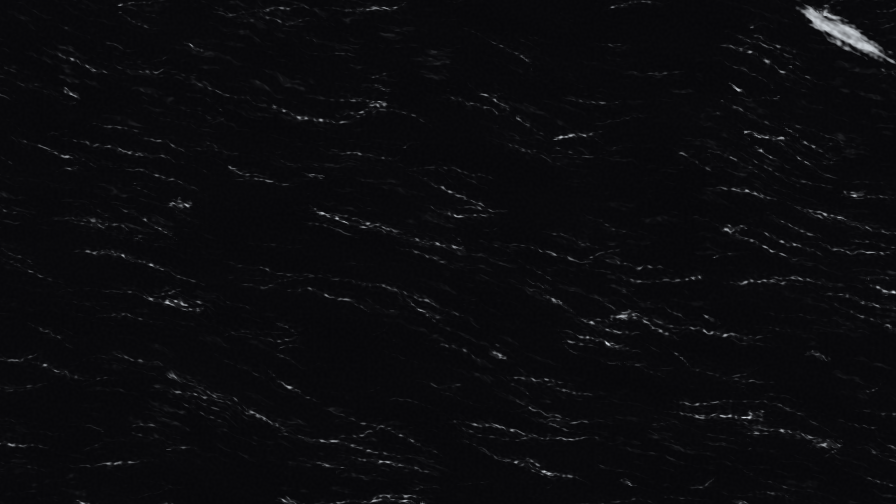
This texture is drawn by a WebGL 2 fragment shader. Its source:

```glsl
#version 300 es
precision highp float;

uniform vec2 u_resolution;
out vec4 fragColor;

vec2 hash2(vec2 c) {
  vec3 v = fract(c.xyx * vec3(0.1031, 0.1030, 0.0973));
  v += dot(v, v.yzx + 33.33);
  return fract((v.xx + v.yz) * v.zy);
}

float cornerRamp(vec2 cell, vec2 offset) {
  float angle = 6.2832 * hash2(cell).x;
  return dot(vec2(cos(angle), sin(angle)), offset);
}

// Gradient noise, roughly -1 to 1
float noise(vec2 p) {
  vec2 c = floor(p), f = p - c;
  vec2 u = f * f * f * (f * (f * 6.0 - 15.0) + 10.0);
  vec2 e = vec2(1.0, 0.0);
  float low = mix(cornerRamp(c, f), cornerRamp(c + e.xy, f - e.xy), u.x);
  float high = mix(cornerRamp(c + e.yx, f - e.yx), cornerRamp(c + e.xx, f - e.xx), u.x);
  return 1.4 * mix(low, high, u.y);
}

// Coordinates that follow the falling grain of the stone
vec2 flowCoords(vec2 p) {
  float bend = 0.05 * noise(p * 2.5 + 4.7) + 0.006 * noise(p * 17.0) + 0.003 * noise(p * 50.0);
  return vec2(p.x, p.y + 0.22 * p.x + bend) + 20.0;
}

// Thin crumbling veins along the zero lines of stretched noise
float veins(vec2 q, float grain) {
  float pixel = 1.0 / u_resolution.y;
  float light = 0.0;
  for (int i = 0; i < 6; i++) {
    float k = float(i);
    float n = noise(q * vec2(1.3, 6.0) * (1.0 + 0.5 * k) + 17.3 * k);
    vec2 slope = vec2(dFdx(n), dFdy(n)) / pixel;
    float steepness = length(slope);
    float dist = abs(n) / max(steepness, 1.0);
    // Keep only the runs that lie along the grain
    float along = smoothstep(0.6, 0.92, abs(slope.y) / max(steepness, 0.01));
    float presence = along * smoothstep(0.12, 0.85, noise(q * vec2(4.5, 11.0) + 31.7 * k + 5.0));
    float line = 1.0 - smoothstep(0.0, 0.0005 + 0.003 * presence + 0.8 * pixel, dist);
    float dust = 0.13 * exp(-dist / 0.007);
    light += presence * (0.85 * line * (0.1 + 0.9 * grain) + dust * grain);
  }
  return light;
}

// Faint hair-thin streaks, gathered in drifts
float wisps(vec2 q, float grain) {
  float streak = noise(q * vec2(11.0, 75.0)) + 0.6 * noise(q * vec2(40.0, 140.0));
  float drift = smoothstep(-0.35, 0.45, noise(q * vec2(2.5, 6.0) + 9.0));
  return 0.15 * drift * smoothstep(0.25, 0.95, streak) * (0.3 + 0.7 * grain);
}

// Small crumbly clots, at most one per cell
float clots(vec2 q, float grain) {
  vec2 size = vec2(0.22, 0.17);
  vec2 cell = floor(q / size);
  vec2 rnd = hash2(cell + 71.0);
  vec2 d = q - (cell + 0.25 + 0.5 * hash2(cell)) * size;
  d.y -= (rnd.y - 0.4) * 0.6 * d.x;
  float ragged = abs(noise(q * vec2(45.0, 100.0))) + 0.4 * noise(q * vec2(110.0, 150.0));
  float reach = length(d / (vec2(0.044, 0.014) * (0.45 + 0.55 * rnd.y))) + 0.8 * ragged;
  return 0.85 * step(0.66, rnd.x) * (1.0 - smoothstep(0.25, 1.0, reach)) * (0.15 + 0.85 * grain);
}

// One large pale lens near the upper right corner, streaked lengthwise
float paleLens(vec2 p) {
  vec2 start = vec2(1.58, 0.985), axis = vec2(0.2, -0.11);
  vec2 dir = normalize(axis), d = p - start;
  vec2 local = vec2(dot(d, dir), dot(d, vec2(-dir.y, dir.x)));
  float t = clamp(local.x / length(axis), 0.0, 1.0);
  float radius = 0.001 + 0.021 * sin(3.1416 * pow(t, 0.85));
  float streaks = noise(local * vec2(22.0, 100.0) + 40.0);
  float crumbs = noise(local * vec2(90.0, 170.0) + 60.0);
  float edge = length(d - axis * t) - radius + 0.011 * streaks + 0.006 * crumbs;
  return (1.0 - smoothstep(-0.01, 0.004, edge)) * (0.82 - 0.3 * streaks + 0.18 * crumbs);
}

void main() {
  vec2 p = gl_FragCoord.xy / u_resolution.y;
  vec2 q = flowCoords(p);
  float speckle = noise(q * vec2(95.0, 170.0)) + 0.5 * noise(q * vec2(35.0, 60.0) + 3.0);
  float grain = smoothstep(-0.2, 0.75, speckle);

  float light = veins(q, grain) + wisps(q, grain) + clots(q, grain);
  light = clamp(max(light, paleLens(p)), 0.0, 1.0);

  // Near-black ground with a slight mottling
  vec3 ground = vec3(0.034, 0.034, 0.043);
  ground += 0.008 * noise(p * 140.0) + 0.004 * noise(q * vec2(4.0, 14.0));

  fragColor = vec4(mix(ground, vec3(0.78, 0.80, 0.82), light), 1.0);
}
```
